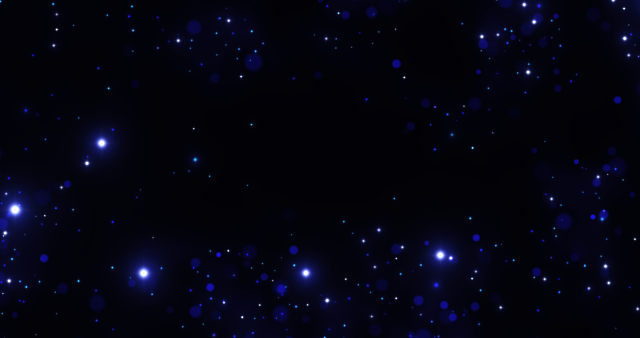
Give the GLSL for this background, as a Shadertoy shader.

```glsl
const vec3 NIGHT = vec3(0.005, 0.005, 0.022);
const vec3 HAZE = vec3(0.016, 0.014, 0.085);
const vec3 VEIL = vec3(0.030, 0.034, 0.080);
const vec3 DEEP_BLUE = vec3(0.09, 0.06, 0.88);
const vec3 GLOW_BLUE = vec3(0.13, 0.18, 0.95);
const vec3 CYAN = vec3(0.15, 0.62, 0.85);
const vec3 WHITE = vec3(0.95, 1.00, 1.00);

// Integer hash: three random values in 0..1 per cell and seed
vec3 hash3(vec2 cell, int seed) {
    uvec3 v = uvec3(ivec3(ivec2(cell), seed));
    v = v * 1664525u + 1013904223u;
    v.x += v.y * v.z; v.y += v.z * v.x; v.z += v.x * v.y;
    v ^= v >> 16u;
    v.x += v.y * v.z; v.y += v.z * v.x; v.z += v.x * v.y;
    return vec3(v >> 8u) / 16777216.0;
}

float valueNoise(vec2 p, int seed) {
    vec2 i = floor(p), f = fract(p);
    f = f * f * (3.0 - 2.0 * f);
    float low = mix(hash3(i, seed).x, hash3(i + vec2(1, 0), seed).x, f.x);
    float high = mix(hash3(i + vec2(0, 1), seed).x, hash3(i + vec2(1, 1), seed).x, f.x);
    return mix(low, high, f.y);
}

// Clustered density, sparse in the middle of the canvas
float density(vec2 p, float aspect) {
    vec2 c = 2.0 * p / vec2(aspect, 1.0) - 1.0;
    float edge = smoothstep(0.05, 1.0, length(c));
    float cluster = smoothstep(0.35, 0.80, valueNoise(p * 4.6, 11));
    return edge * (0.17 + 0.83 * cluster);
}

// Round core with short cross glints, a blue halo and a wide faint veil
vec3 star(vec2 d, float size, vec3 tint, float halo) {
    float r = length(d);
    vec2 a = abs(d) / size;
    float core = 1.25 * exp(-r * r / (size * size));
    float glint = exp(-a.x * 0.7 - a.y * 2.5) + exp(-a.y * 0.7 - a.x * 2.5);
    vec3 glow = GLOW_BLUE * exp(-r / (size * 2.0)) + VEIL * exp(-r / (size * 6.0));
    return tint * (core + 0.15 * glint) + glow * halo;
}

vec3 starLayer(vec2 p, float aspect, float cellSize, float size, float rate,
               float whiteness, float halo, float dimmest, int seed) {
    vec3 sum = vec3(0.0);
    vec2 base = floor(p / cellSize);
    for (int y = -1; y <= 1; y++)
    for (int x = -1; x <= 1; x++) {
        vec2 cell = base + vec2(x, y);
        vec3 place = hash3(cell, seed);
        vec3 look = hash3(cell, seed + 1);
        vec2 center = (cell + place.xy) * cellSize;
        if (place.z > rate * density(center, aspect)) continue;
        vec3 tint = mix(DEEP_BLUE, CYAN, smoothstep(0.25, 0.75, look.x));
        tint = mix(tint, WHITE, smoothstep(1.0 - whiteness, 1.15 - whiteness, look.y));
        float bright = mix(dimmest, 1.0, look.z);
        sum += bright * star(p - center, size * mix(0.8, 1.2, look.z), tint, halo);
    }
    return sum;
}

// Soft out-of-focus discs; the larger ones are fainter
vec3 discLayer(vec2 p, float aspect, float cellSize, vec2 radii,
               float strength, float rate, int seed) {
    vec3 sum = vec3(0.0);
    vec2 base = floor(p / cellSize);
    for (int y = -1; y <= 1; y++)
    for (int x = -1; x <= 1; x++) {
        vec2 cell = base + vec2(x, y);
        vec3 place = hash3(cell, seed);
        vec3 look = hash3(cell, seed + 1);
        vec2 center = (cell + place.xy) * cellSize;
        if (place.z > rate * density(center, aspect)) continue;
        float radius = mix(radii.x, radii.y, look.x);
        float r = length(p - center) / radius;
        float disc = 1.0 - smoothstep(0.60, 1.20, r);
        float alpha = mix(0.12, 1.0, look.y * look.y) * mix(1.0, 0.75, look.x);
        sum += DEEP_BLUE * disc * alpha * strength;
    }
    return sum;
}

void mainImage(out vec4 fragColor, in vec2 fragCoord) {
    vec2 p = fragCoord / iResolution.y;
    float aspect = iResolution.x / iResolution.y;

    // Dark sky with faint haze around the clusters
    vec3 color = NIGHT + HAZE * density(p, aspect) * valueNoise(p * 11.0, 23);

    // Blurred discs, large to small
    color += discLayer(p, aspect, 0.110, vec2(0.016, 0.030), 0.34, 0.75, 31);
    color += discLayer(p, aspect, 0.085, vec2(0.007, 0.017), 0.95, 0.60, 41);

    // Fine dust, bright points and a few large glowing stars
    color += starLayer(p, aspect, 0.036, 0.0026, 0.50, 0.15, 0.10, 0.30, 53);
    color += starLayer(p, aspect, 0.105, 0.0042, 0.65, 0.85, 0.40, 0.45, 61);
    color += starLayer(p, aspect, 0.300, 0.0110, 0.85, 1.20, 1.00, 0.85, 71);

    fragColor = vec4(min(color, 1.0), 1.0);
}
```
